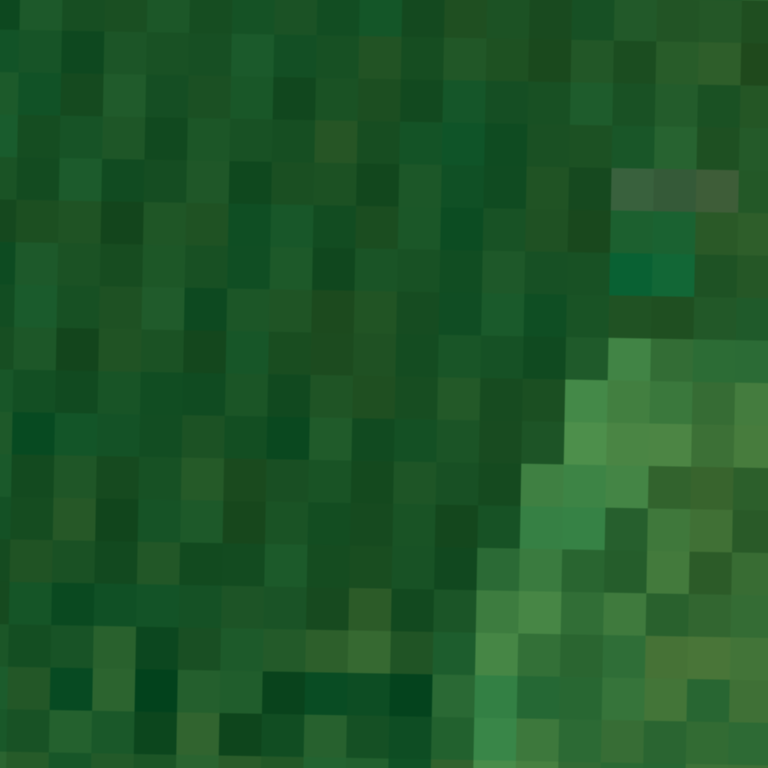
Give the GLSL for this texture, as a WebGL 1 fragment shader.

```glsl
precision highp float;
// Coarse green mosaic: a slightly turned grid of flat square cells, dark
// woven streaks at the left and a bright-rimmed leaf at the lower right.
// Each cell takes one tone from masks, streaks and gradient noise.

uniform vec2 u_resolution;

#define CELL_SIZE 0.0553
#define GRID_OFFSET vec2(0.026, 0.0385)
#define GRID_TILT 0.018
#define EDGE_SOFTNESS 0.028
#define STREAK_PERIOD 7.0
#define STREAK_DEPTH 0.095
#define GRAIN_DEPTH 0.10
#define HUE_SPREAD 1.0
#define SHADE vec3(0.07, 0.285, 0.12)
#define LIT vec3(0.28, 0.55, 0.29)

const float PI = 3.14159;

float hash(vec2 p) {
    vec3 q = fract(vec3(p.xyx) * vec3(0.1031, 0.1030, 0.0973));
    q += dot(q, q.yzx + 33.33);
    return fract((q.x + q.y) * q.z);
}

float cornerGradient(vec2 corner, vec2 p) {
    float angle = 2.0 * PI * hash(corner + 57.0);
    return dot(vec2(cos(angle), sin(angle)), p - corner);
}

// Gradient noise, about -0.7 to 0.7
float gradientNoise(vec2 p) {
    vec2 i = floor(p);
    vec2 f = p - i;
    vec2 u = f * f * f * (f * (f * 6.0 - 15.0) + 10.0);
    float top = mix(cornerGradient(i, p),
                    cornerGradient(i + vec2(1.0, 0.0), p), u.x);
    float bottom = mix(cornerGradient(i + vec2(0.0, 1.0), p),
                       cornerGradient(i + vec2(1.0, 1.0), p), u.x);
    return mix(top, bottom, u.y);
}

// Soft round spot with separate radii
float spot(vec2 p, vec2 centre, vec2 radii) {
    vec2 d = (p - centre) / radii;
    return exp(-dot(d, d));
}

vec3 cellColor(vec2 cell) {
    vec2 pos = (cell + 0.5) * CELL_SIZE + GRID_OFFSET;
    float grain = hash(cell + 11.0) * 2.0 - 1.0;
    float cloud = gradientNoise(cell * vec2(0.73, 0.41) + 20.3);
    float warmth = 1.1 * gradientNoise(cell * vec2(0.37, 0.43) + 71.7)
                 + 0.6 * (hash(cell + 91.0) - 0.5);

    // Dark ground: alternating columns whose streaks step down to the right
    float phase = (cell.y - 1.0 - 0.9 * (cell.x - 2.0)) / STREAK_PERIOD;
    float weave = cos(2.0 * PI * phase + PI * cell.x);
    float tone = 0.11 + STREAK_DEPTH * weave + GRAIN_DEPTH * (0.5 * grain + cloud);

    // Mixed lighter cells along the lower left and the upper right
    float lowerBand = smoothstep(0.74, 0.86, pos.y);
    float upperCorner = smoothstep(0.76, 0.88, pos.x);
    tone += lowerBand * (0.09 + 0.20 * grain);
    tone += upperCorner * (0.12 + 0.10 * grain);
    warmth += 0.5 * upperCorner + 0.6 * lowerBand * grain;

    // Grey-green ledge and teal hollow above the leaf
    float ledge = smoothstep(0.3, 0.7, spot(pos, vec2(0.88, 0.245), vec2(0.11, 0.035)));
    float hollow = smoothstep(0.3, 0.7, spot(pos, vec2(0.86, 0.33), vec2(0.08, 0.06)));
    tone = mix(tone, 0.32 + 0.06 * grain, max(ledge, hollow));
    warmth -= 2.0 * hollow;

    // Leaf with a curved left side and a bright rim
    float rise = 1.0 - pos.y;
    float inside = pos.x - (0.62 + 0.58 * rise * rise);
    float leaf = smoothstep(-0.015, 0.02, inside) * smoothstep(0.42, 0.46, pos.y);
    float rimOffset = (inside - 0.03) / 0.05;
    float rim = exp(-rimOffset * rimOffset);
    float glow = spot(pos, vec2(0.84, 0.55), vec2(0.09, 0.10));
    float leafTone = 0.56 + 0.24 * grain + 0.25 * cloud;
    leafTone = mix(leafTone, 0.90 + 0.12 * grain, rim) + 0.25 * glow;
    tone = mix(tone, leafTone, leaf);

    vec3 color = SHADE + tone * (LIT - SHADE);
    color += HUE_SPREAD * warmth * vec3(0.045, -0.012, -0.018);
    return color + ledge * vec3(0.07, 0.0, 0.06);
}

void main() {
    vec2 p = gl_FragCoord.xy / u_resolution;
    p.y = 1.0 - p.y;

    // Turned grid, shifted so that integers mark cell centres
    vec2 turned = vec2(p.x + GRID_TILT * p.y, p.y - GRID_TILT * p.x);
    vec2 grid = (turned - GRID_OFFSET) / CELL_SIZE - 0.5;
    vec2 cell = floor(grid);

    // Blend the four nearest cells only across a narrow seam
    float pixel = 1.0 / (CELL_SIZE * min(u_resolution.x, u_resolution.y));
    float seam = max(EDGE_SOFTNESS, 0.7 * pixel);
    vec2 blend = smoothstep(0.5 - seam, 0.5 + seam, grid - cell);
    vec3 top = mix(cellColor(cell), cellColor(cell + vec2(1.0, 0.0)), blend.x);
    vec3 bottom = mix(cellColor(cell + vec2(0.0, 1.0)),
                      cellColor(cell + vec2(1.0, 1.0)), blend.x);
    gl_FragColor = vec4(mix(top, bottom, blend.y), 1.0);
}
```
